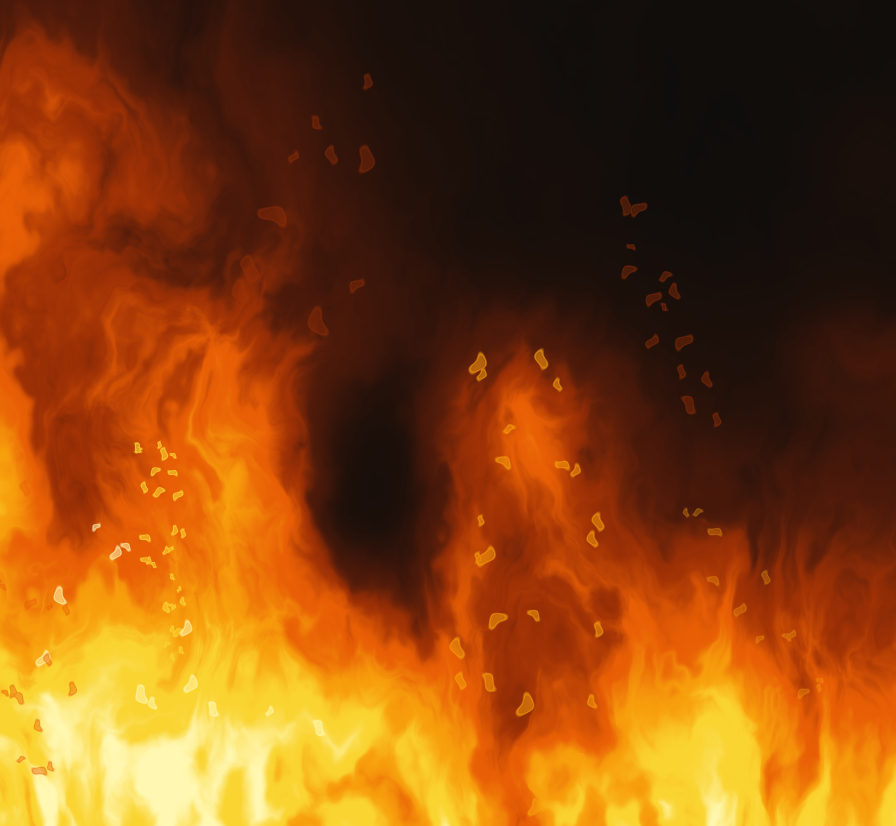
Write a WebGL 2 fragment shader that draws this background.

```glsl
#version 300 es
precision highp float;

uniform vec2 u_resolution;
out vec4 outColor;

// Palette, from cold smoke to white heat
const vec3 SOOT = vec3(0.055, 0.050, 0.045);
const vec3 SMOKE = vec3(0.11, 0.06, 0.04);
const vec3 RUST = vec3(0.30, 0.10, 0.04);
const vec3 RED_FLAME = vec3(0.62, 0.19, 0.02);
const vec3 ORANGE = vec3(0.91, 0.37, 0.02);
const vec3 AMBER = vec3(0.97, 0.62, 0.05);
const vec3 YELLOW = vec3(0.98, 0.83, 0.19);
const vec3 WHITE_HOT = vec3(1.0, 0.97, 0.70);

// Flame shape and texture
const float LEFT_REACH = 0.62;
const float RIGHT_REACH = 0.30;
const float WARP = 0.075;
const float TURBULENCE = 0.34;
const float WISPS = 0.16;
const float TONGUES = 0.30;

float hash(vec2 p) {
  vec3 q = fract(vec3(p.xyx) * 0.1031);
  q += dot(q, q.yzx + 33.33);
  return fract((q.x + q.y) * q.z);
}

float noise(vec2 p) {
  vec2 i = floor(p), f = fract(p);
  f = f * f * (3.0 - 2.0 * f);
  return mix(mix(hash(i), hash(i + vec2(1, 0)), f.x),
             mix(hash(i + vec2(0, 1)), hash(i + vec2(1, 1)), f.x), f.y);
}

float fbm(vec2 p) {
  float sum = 0.0, gain = 0.5;
  for (int i = 0; i < 5; i++) {
    sum += gain * noise(p);
    p = mat2(0.8, 0.6, -0.6, 0.8) * p * 2.03 + 17.0;
    gain *= 0.5;
  }
  return sum;
}

float glow(vec2 p, vec2 center, vec2 radius) {
  vec2 d = (p - center) / radius;
  return exp(-dot(d, d));
}

// Large scale heat: a falling base, bright plumes and dark hollows
float heatMap(vec2 p) {
  float reach = mix(LEFT_REACH, RIGHT_REACH, smoothstep(0.1, 0.6, p.x));
  float h = 0.1 + 0.82 * exp(-pow(max(p.y, 0.0) / reach, 1.3));
  // Left wall of flame
  h += 0.28 * glow(p, vec2(0.03, 0.78), vec2(0.09, 0.17));
  h += 0.24 * glow(p, vec2(0.0, 0.44), vec2(0.05, 0.14));
  h += 0.13 * glow(p, vec2(0.10, 0.18), vec2(0.25, 0.20));
  h += 0.08 * glow(p, vec2(0.20, 0.75), vec2(0.25, 0.30));
  h += 0.22 * glow(p, vec2(0.29, 0.48), vec2(0.075, 0.16));
  h -= 0.12 * glow(p, vec2(0.10, 0.43), vec2(0.05, 0.08));
  // Central hollow and the hearth below it
  h -= 0.28 * glow(p, vec2(0.42, 0.40), vec2(0.075, 0.14));
  h += 0.13 * glow(p, vec2(0.38, 0.14), vec2(0.10, 0.08));
  h += 0.08 * glow(p, vec2(0.18, 0.06), vec2(0.08, 0.05));
  h -= 0.15 * glow(p, vec2(0.58, 0.07), vec2(0.09, 0.12));
  // Right plume and lower flames
  h += 0.30 * glow(p, vec2(0.59, 0.47), vec2(0.08, 0.12));
  h += 0.14 * glow(p, vec2(0.53, 0.30), vec2(0.04, 0.12));
  h += 0.10 * glow(p, vec2(0.66, 0.52), vec2(0.15, 0.20));
  h += 0.08 * glow(p, vec2(0.80, 0.30), vec2(0.12, 0.10));
  h += 0.18 * glow(p, vec2(0.81, 0.16), vec2(0.045, 0.08));
  // Smoke on the upper right
  h -= 0.08 * glow(p, vec2(0.80, 0.76), vec2(0.20, 0.25));
  h += 0.12 * glow(p, vec2(0.98, 0.57), vec2(0.10, 0.08));
  h += 0.07 * glow(p, vec2(0.96, 0.80), vec2(0.08, 0.08));
  return h;
}

vec3 fireColor(float h) {
  vec3 c = mix(SOOT, SMOKE, smoothstep(0.02, 0.18, h));
  c = mix(c, RUST, smoothstep(0.16, 0.34, h));
  c = mix(c, RED_FLAME, smoothstep(0.32, 0.48, h));
  c = mix(c, ORANGE, smoothstep(0.46, 0.62, h));
  c = mix(c, AMBER, smoothstep(0.62, 0.78, h));
  c = mix(c, YELLOW, smoothstep(0.77, 0.90, h));
  return mix(c, WHITE_HOT, smoothstep(0.92, 1.12, h));
}

// Ragged sparks scattered along a line; x is the fill, y the rim
vec2 embers(vec2 p, vec2 from, vec2 to, float spread, float size, int count) {
  vec2 mask = vec2(0.0);
  float soft = size * 0.12 + 1.0 / u_resolution.y;
  for (int i = 0; i < count; i++) {
    vec2 seed = vec2(float(i) * 7.3, dot(from, vec2(91.0, 57.0)));
    vec2 offset = vec2(hash(seed + 3.0), hash(seed + 11.0)) - 0.5;
    vec2 d = p - mix(from, to, (float(i) + 0.5) / float(count)) - 2.0 * spread * offset;
    d.x *= u_resolution.x / u_resolution.y;
    float a = 2.4 * hash(seed + 19.0) - 1.2;
    d = mat2(cos(a), -sin(a), sin(a), cos(a)) * d;
    float r = size * mix(0.35, 1.1, hash(seed + 29.0));
    d.x += 0.3 * r * sin(d.y / r * 2.0 + a * 5.0);
    float dist = length(d * vec2(1.6, 0.8)) - r;
    mask = max(mask, vec2(1.0 - smoothstep(-soft, soft, dist),
                          1.0 - smoothstep(0.0, soft * 1.5, abs(dist))));
  }
  return mask;
}

vec3 addEmbers(vec3 base, vec2 mask, vec3 tint, float strength) {
  return mix(base, tint, strength * max(0.7 * mask.x, mask.y));
}

void main() {
  vec2 uv = gl_FragCoord.xy / u_resolution;
  vec2 p = gl_FragCoord.xy / u_resolution.y;

  // Bend the heat map with rising turbulence
  vec2 swirl = vec2(fbm(p * vec2(6.0, 4.0)), fbm(p * vec2(6.0, 4.0) + 41.0)) - 0.48;
  float heat = heatMap(uv + WARP * swirl);
  float body = smoothstep(0.12, 0.55, heat);
  float billow = fbm(p * vec2(9.0, 5.5) + 3.5 * swirl + 7.0) - 0.48;
  float wisp = 1.0 - abs(2.0 * fbm(p * vec2(17.0, 8.0) + 5.0 * swirl + 23.0) - 0.96);
  float tongue = noise(p * vec2(34.0, 11.0) + 7.0 * swirl) - 0.5;
  heat += TURBULENCE * billow * mix(0.25, 1.0, body);
  heat += WISPS * (wisp - 0.82) * body;
  heat += TONGUES * tongue * (1.0 - smoothstep(0.03, 0.22, uv.y));
  vec3 color = fireColor(heat);

  // Drifting sparks, faint above and bright near the fire
  color = addEmbers(color, embers(uv, vec2(0.29, 0.60), vec2(0.42, 0.92), 0.07, 0.013, 10), RED_FLAME, 0.5);
  color = addEmbers(color, embers(uv, vec2(0.69, 0.76), vec2(0.79, 0.47), 0.025, 0.008, 14), RED_FLAME, 0.55);
  color = addEmbers(color, embers(uv, vec2(0.77, 0.40), vec2(0.92, 0.13), 0.03, 0.007, 12), AMBER, 0.45);
  color = addEmbers(color, embers(uv, vec2(0.59, 0.08), vec2(0.59, 0.56), 0.08, 0.010, 24), AMBER, 0.75);
  color = addEmbers(color, embers(uv, vec2(0.17, 0.48), vec2(0.20, 0.17), 0.025, 0.005, 32), YELLOW, 0.85);
  color = addEmbers(color, embers(uv, vec2(0.03, 0.37), vec2(0.30, 0.03), 0.09, 0.008, 14), WHITE_HOT, 0.75);
  color = addEmbers(color, embers(uv, vec2(0.02, 0.40), vec2(0.05, 0.05), 0.04, 0.006, 18), ORANGE, 0.6);
  outColor = vec4(color, 1.0);
}
```
